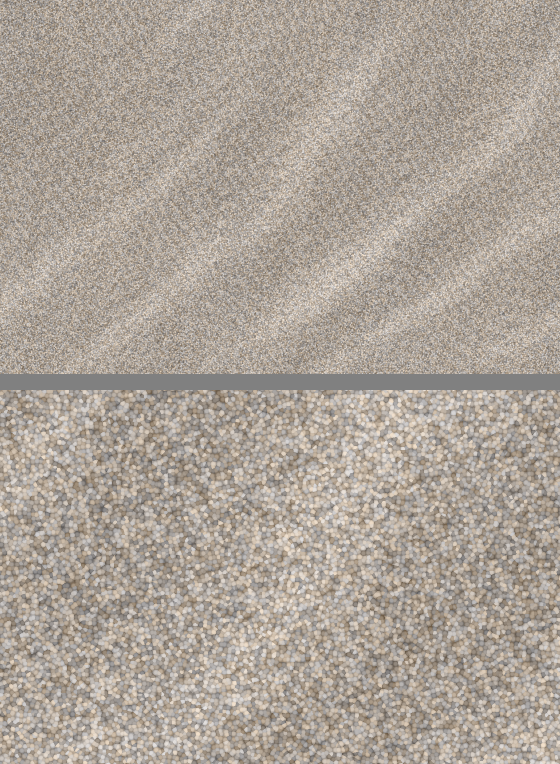
Top, the full canvas; bottom, a detail of the centre.
Write a Shadertoy shader that draws this texture.

```glsl
#define GRAINS 285.0        // grains per canvas height
#define RIPPLE_ANGLE 0.72   // direction of the crests, radians
#define RIPPLE_SPACING 0.25
#define RIPPLE_LIGHT 0.075
#define STREAK_LIGHT 0.07
#define GRAIN_CONTRAST 0.29
#define GAP_SHADE 0.17
#define SAND vec3(0.683, 0.645, 0.605)
#define TINT vec3(0.034, 0.003, -0.038)
#define SAMPLES 2

float hash(vec2 p) {
    return fract(sin(dot(p, vec2(12.9898, 78.233))) * 43758.5453);
}

float noise(vec2 p) {
    vec2 i = floor(p), f = fract(p);
    f = f * f * (3.0 - 2.0 * f);
    return mix(mix(hash(i), hash(i + vec2(1, 0)), f.x),
               mix(hash(i + vec2(0, 1)), hash(i + vec2(1, 1)), f.x), f.y);
}

// Narrow wind ripples, broken up along their crests, with finer streaks
float rippleLight(vec2 p) {
    float c = cos(RIPPLE_ANGLE), s = sin(RIPPLE_ANGLE);
    float along = dot(p, vec2(c, s));
    float across = dot(p, vec2(s, -c));
    float warp = 0.8 * (noise(vec2(along * 1.5, across * 2.5) + 7.0) - 0.5);
    warp += 0.25 * (noise(vec2(along * 5.0, across * 7.0) + 31.0) - 0.5);
    float crest = 0.5 + 0.5 * sin(6.2832 * (across / RIPPLE_SPACING + warp));
    float strength = smoothstep(0.1, 0.8, noise(vec2(along * 2.5, across * 5.0) + 17.0));
    float streak = 0.6 * noise(vec2(along * 3.0, across * 14.0) + 43.0)
                 + 0.4 * noise(vec2(along * 8.0, across * 34.0) + 71.0);
    return RIPPLE_LIGHT * (pow(crest, 4.0) * strength - 0.14)
         + STREAK_LIGHT * (streak - 0.5);
}

// Nearest grain decides tone and tint; the gaps between grains are darker
vec3 grainColor(vec2 p) {
    vec2 q = p * GRAINS, cell = floor(q), nearest = cell;
    float best = 9.0;
    for (int y = -1; y <= 1; y++)
    for (int x = -1; x <= 1; x++) {
        vec2 id = cell + vec2(x, y);
        vec2 center = id + vec2(hash(id), hash(id + 19.7));
        float d = distance(q, center);
        if (d < best) {
            best = d;
            nearest = id;
        }
    }
    float tone = GRAIN_CONTRAST * (hash(nearest + 53.3) - 0.5);
    float tint = 2.0 * hash(nearest + 91.1) - 1.0;
    float gap = smoothstep(0.3, 0.85, best) - 0.23;
    return SAND + tone + TINT * tint - GAP_SHADE * gap;
}

void mainImage(out vec4 fragColor, in vec2 fragCoord) {
    // Average several samples per pixel to smooth the grain edges
    vec3 grains = vec3(0.0);
    for (int j = 0; j < SAMPLES; j++)
    for (int i = 0; i < SAMPLES; i++) {
        vec2 offset = (vec2(i, j) + 0.5) / float(SAMPLES) - 0.5;
        grains += grainColor((fragCoord + offset) / iResolution.y);
    }
    grains /= float(SAMPLES * SAMPLES);

    vec3 color = grains + rippleLight(fragCoord / iResolution.y);
    fragColor = vec4(clamp(color, 0.0, 1.0), 1.0);
}
```
